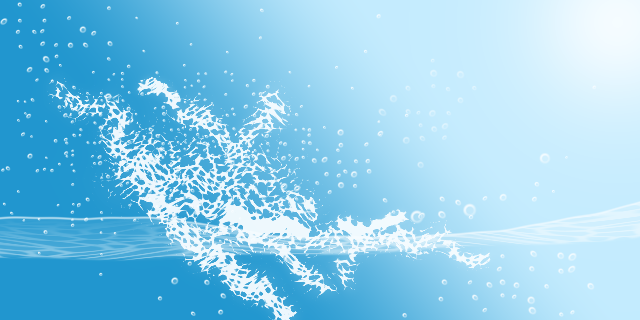
A WebGL 2 fragment shader for this background:

```glsl
#version 300 es
precision highp float;
// A blue water background: sunlit gradient, splash, waterline and drifting bubbles.
uniform vec2 u_resolution;
out vec4 fragColor;

const vec3 DEEP = vec3(0.13, 0.59, 0.81);
const vec3 PALE = vec3(0.76, 0.92, 0.995);
const vec3 FOAM = vec3(0.97, 0.99, 1.0);

vec2 hash2(vec2 p) {
    return fract(sin(vec2(dot(p, vec2(127.1, 311.7)), dot(p, vec2(269.5, 183.3)))) * 43758.5);
}

// Cellular noise ridges: one on the cell borders, falling toward the cell centres.
float ridges(vec2 p) {
    vec2 cell = floor(p), local = fract(p);
    float nearest = 8.0, second = 8.0;
    for (int j = -1; j <= 1; j++) {
        for (int i = -1; i <= 1; i++) {
            vec2 offset = vec2(i, j);
            float d = length(offset + hash2(cell + offset) - local);
            second = min(second, max(nearest, d));
            nearest = min(nearest, d);
        }
    }
    return 1.0 - (second - nearest);
}

// Soft density around the segment from a to b.
float plume(vec2 p, vec2 a, vec2 b, float width) {
    vec2 ab = b - a;
    float along = clamp(dot(p - a, ab) / dot(ab, ab), 0.0, 1.0);
    float d = length(p - a - ab * along) / width;
    return exp(-d * d);
}

float crownDensity(vec2 p) {
    float d = 0.8 * plume(p, vec2(0.19, 0.70), vec2(0.36, 0.64), 0.045);
    d = max(d, plume(p, vec2(0.36, 0.64), vec2(0.40, 0.48), 0.055));
    d = max(d, 1.1 * plume(p, vec2(0.40, 0.48), vec2(0.53, 0.34), 0.055));
    d = max(d, 1.2 * plume(p, vec2(0.45, 0.745), vec2(0.58, 0.66), 0.023));
    d = max(d, plume(p, vec2(0.58, 0.66), vec2(0.72, 0.56), 0.045));
    d = max(d, plume(p, vec2(0.86, 0.67), vec2(0.74, 0.52), 0.05));
    d = max(d, 0.85 * plume(p, vec2(0.46, 0.47), vec2(0.80, 0.43), 0.13));
    return max(d, 0.95 * plume(p, vec2(0.50, 0.36), vec2(0.97, 0.35), 0.05));
}

float surfaceDensity(vec2 p) {
    float d = 1.9 * plume(p, vec2(0.72, 0.315), vec2(0.93, 0.280), 0.032);
    d = max(d, 1.5 * plume(p, vec2(1.07, 0.285), vec2(1.24, 0.305), 0.025));
    d = max(d, 0.95 * plume(p, vec2(0.55, 0.27), vec2(1.35, 0.25), 0.05));
    d = max(d, 1.2 * plume(p, vec2(0.55, 0.28), vec2(0.89, 0.03), 0.045));
    d = max(d, 1.1 * plume(p, vec2(0.86, 0.24), vec2(1.00, 0.10), 0.035));
    d = max(d, 0.9 * plume(p, vec2(1.10, 0.24), vec2(1.08, 0.14), 0.035));
    return max(d, 1.1 * plume(p, vec2(1.41, 0.22), vec2(1.52, 0.18), 0.025));
}

// Clear bubble with a bright rim, lit from the upper left.
float bubble(vec2 q, float radius, float pixel) {
    float d = length(q);
    float rim = 1.0 - smoothstep(0.0, 0.25 * radius + pixel, abs(d - 0.75 * radius));
    float light = 0.5 + 0.5 * smoothstep(-0.6, 0.7, dot(q, vec2(-0.6, 0.8)) / radius);
    float body = 0.22 * (1.0 - smoothstep(radius - pixel, radius, d));
    return max(rim * light, body);
}

// Random bubbles on a grid, thinning out away from the centre.
float bubbleField(vec2 p, float scale, vec2 centre, vec2 spread, float amount, float pixel) {
    vec2 cell = floor(p * scale);
    vec2 jitter = hash2(cell + scale), pick = hash2(cell + scale + 37.0);
    vec2 middle = (cell + 0.3 + 0.4 * jitter) / scale;
    vec2 e = (middle - centre) / spread;
    float radius = mix(0.12, 0.27, pick.y * pick.y) / scale;
    vec2 q = p - middle;
    q.x += 0.7 * (jitter.x - 0.5) * q.y;
    return step(pick.x, amount * exp(-dot(e, e))) * bubble(q, radius, pixel);
}

void main() {
    vec2 p = gl_FragCoord.xy / u_resolution * vec2(2.0, 1.0);
    float pixel = 1.0 / u_resolution.y;

    // Diagonal gradient and sunlight from the upper right.
    float slant = p.x - 0.5 - 0.8 * (1.0 - p.y);
    vec3 color = mix(DEEP, PALE, smoothstep(-0.5, 0.65, slant));
    float sun = length(p - vec2(1.93, 0.93));
    color = mix(color, FOAM, 0.75 * exp(-sun * sun / 0.07) + 0.2 * exp(-sun * sun / 0.3));

    // Waterline: a translucent band with stretched ripples and bright edges.
    float right = max(p.x - 1.2, 0.0);
    float top = 0.318 - 0.06 * smoothstep(0.45, 0.95, p.x) + 0.172 * right * right;
    top += 0.002 * sin(p.x * 19.0) + 0.001 * sin(p.x * 43.0);
    float bottom = 0.195 + 0.017 * p.x * p.x + 0.005 * sin(p.x * 9.0 + 1.0);
    float band = smoothstep(bottom - 0.012, bottom + 0.012, p.y) * (1.0 - smoothstep(top - pixel, top + pixel, p.y));
    float depth = clamp((top - p.y) / (top - bottom), 0.0, 1.0);
    float ripple = smoothstep(0.6, 0.95, ridges(vec2(p.x * 7.0 + sin(p.y * 50.0), p.y * 65.0 + sin(p.x * 8.0))));
    float sheen = mix(0.35 * depth, 0.4, smoothstep(0.3, 1.0, p.x));
    color = mix(color, FOAM, band * (0.06 + sheen * (0.4 + 0.9 * ripple)));
    float crest = 1.0 - smoothstep(0.0, 0.003 + pixel, abs(p.y - top));
    float hem = 1.0 - smoothstep(0.0, 0.006 + pixel, abs(p.y - bottom));
    color = mix(color, FOAM, 0.65 * crest + 0.3 * hem * (1.0 - crest) * ripple);

    // Splash: broken filaments whose coverage follows the density.
    vec2 q = p + 0.012 * vec2(sin(p.y * 40.0 + p.x * 13.0), sin(p.x * 37.0 - p.y * 11.0));
    float filaments = 0.5 * ridges(q * vec2(24.0, 30.0)) + 0.5 * ridges(q.yx * vec2(58.0, 47.0) + 9.0);
    float density = max(crownDensity(q), surfaceDensity(q));
    float cut = 1.0 - 0.4 * density;
    float splash = smoothstep(cut, cut + 0.16, filaments);
    color = mix(color, FOAM, max(0.12 * min(density, 1.0), 0.95 * splash));

    // Spray and drifting clusters of bubbles.
    float drops = bubbleField(p, 46.0, vec2(0.52, 0.55), vec2(0.42, 0.22), 0.5, pixel);
    drops = max(drops, bubbleField(p, 25.0, vec2(0.17, 0.92), vec2(0.13, 0.15), 0.75, pixel));
    drops = max(drops, bubbleField(p, 26.0, vec2(0.03, 0.56), vec2(0.10, 0.10), 0.6, pixel));
    drops = max(drops, bubbleField(p, 23.0, vec2(1.08, 0.48), vec2(0.15, 0.08), 0.85, pixel));
    drops = max(drops, 0.6 * bubbleField(p, 24.0, vec2(1.32, 0.66), vec2(0.11, 0.14), 0.65, pixel));
    drops = max(drops, bubbleField(p, 22.0, vec2(1.62, 0.10), vec2(0.28, 0.11), 0.6, pixel));
    drops = max(drops, bubbleField(p, 21.0, vec2(0.61, 0.08), vec2(0.14, 0.09), 0.6, pixel));
    drops = max(drops, bubbleField(p, 20.0, vec2(1.50, 0.36), vec2(0.20, 0.05), 0.5, pixel));
    drops = max(drops, bubble(p - vec2(1.303, 0.322), 0.020, pixel));
    drops = max(drops, bubble(p - vec2(1.468, 0.343), 0.020, pixel));
    drops = max(drops, bubble(p - vec2(1.703, 0.505), 0.016, pixel));
    color = mix(color, FOAM, 0.9 * drops);

    fragColor = vec4(color, 1.0);
}
```
